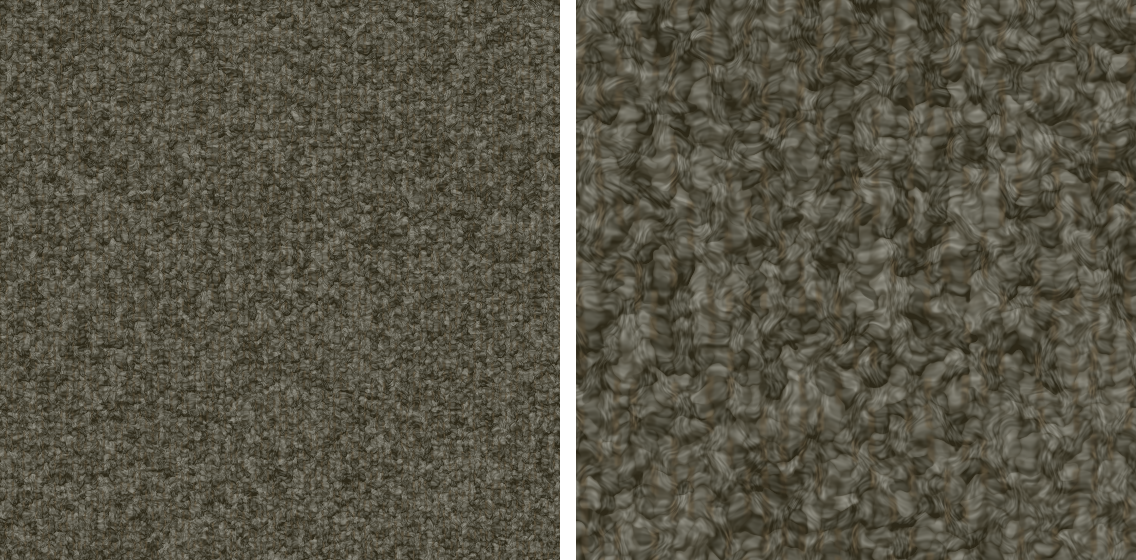
Left: the whole. Right: its middle third, enlarged.
Give the GLSL for this texture, as a Shadertoy shader.

```glsl
// Olive-grey boucle upholstery cloth: columns of plump, uneven yarn knots.
// Jittered ovals are blended into a relief, then toned per knot and with
// crisp twisted fibres; muted tan warp threads show in the gaps.

#define COLUMNS 92.0
#define ROWS 94.0
#define BASE_TONE 0.27
#define RELIEF 0.34
#define KNOT_CONTRAST 0.50
#define CLUMP_CONTRAST 0.12
#define STREAK_CONTRAST 0.08
#define FIBRE_CONTRAST 0.46
#define TAN_SHARE 0.40
#define DARK_YARN vec3(0.172, 0.158, 0.098)
#define LIGHT_YARN vec3(0.525, 0.515, 0.465)
#define TAN_WARP vec3(0.385, 0.335, 0.245)

// Two random values in 0..1 for an integer cell
vec2 hash2(vec2 cell) {
    uvec2 q = uvec2(ivec2(cell)) * uvec2(1597334673u, 3812015801u);
    uint n = (q.x ^ q.y) * 1597334673u;
    n = (n ^ (n >> 15u)) * 2246822519u;
    n ^= n >> 13u;
    return vec2(n & 65535u, n >> 16u) / 65535.0;
}

float cornerSlope(vec2 cell, vec2 offset) {
    float angle = 6.28318 * hash2(cell).x;
    return dot(vec2(cos(angle), sin(angle)), offset);
}

// Gradient noise, about -0.7 to 0.7
float gradientNoise(vec2 p) {
    vec2 i = floor(p), f = p - i;
    vec2 u = f * f * f * (f * (f * 6.0 - 15.0) + 10.0);
    vec2 e = vec2(1.0, 0.0);
    float low = mix(cornerSlope(i, f), cornerSlope(i + e, f - e), u.x);
    float high = mix(cornerSlope(i + e.yx, f - e.yx), cornerSlope(i + 1.0, f - 1.0), u.x);
    return mix(low, high, u.y);
}

// Knots near p: x is the height of the topmost, y its random tone,
// z how far p lies towards its upper left, lit side
vec3 knots(vec2 p) {
    vec2 home = floor(p);
    float top = -1.0, weightSum = 0.0;
    vec2 blend = vec2(0.0);
    for (int j = -2; j <= 2; j++) {
        for (int i = -1; i <= 1; i++) {
            vec2 cell = home + vec2(i, j);
            vec2 place = hash2(cell);
            vec2 look = hash2(cell + 517.0);
            vec2 centre = cell + 0.5 + (place - 0.5) * vec2(0.36, 0.80);
            vec2 radius = vec2(0.50 + 0.20 * place.y, mix(0.42, 1.0, look.x * look.x));
            vec2 d = p - centre;
            d.x += d.y * (place.x - 0.5) * 0.9;
            float height = 1.0 - length(d / radius);
            float weight = exp(14.0 * height);
            top = max(top, height);
            blend += weight * vec2(look.y - 0.5, dot(d, vec2(-0.5, 0.8)));
            weightSum += weight;
        }
    }
    return vec3(top, blend / weightSum);
}

void mainImage(out vec4 fragColor, in vec2 fragCoord) {
    vec2 uv = fragCoord / iResolution.y;

    // Weave grid: slightly wavering columns with ragged knot outlines
    vec2 grid = uv * vec2(COLUMNS, ROWS);
    grid.x += 0.35 * gradientNoise(uv * vec2(34.0, 18.0));
    grid.y += 0.60 * gradientNoise(uv * vec2(60.0, 26.0) + 70.0);
    vec2 ragged = grid + 0.40 * vec2(gradientNoise(grid * 1.7 + 301.0),
                                     gradientNoise(grid * 1.7 + 401.0));

    // Knot relief and tone
    vec3 knot = knots(ragged);
    float relief = smoothstep(-0.05, 0.60, knot.x);

    // Slight clumps of like yarn and faint streaks down the columns
    float clump = gradientNoise(uv * vec2(44.0, 36.0) + 11.0);
    float streak = gradientNoise(vec2(grid.x * 0.5, uv.y * 9.0) + 91.0);

    // Twisted fibres, leaning either way by patch
    float lean = 0.9 * gradientNoise(grid * 0.6 + 23.0);
    vec2 fibreAt = grid + vec2(lean * grid.y * 0.02 + lean, 0.0);
    float fibre = gradientNoise(fibreAt * vec2(2.7, 1.9) + 131.0);
    fibre += 0.7 * gradientNoise(fibreAt * vec2(4.6, 3.4) + 211.0);

    float tone = BASE_TONE + RELIEF * relief + KNOT_CONTRAST * knot.y
               + 0.16 * knot.z + CLUMP_CONTRAST * clump
               + STREAK_CONTRAST * streak
               + FIBRE_CONTRAST * fibre * mix(0.7, 1.0, relief);
    vec3 colour = mix(DARK_YARN, LIGHT_YARN, clamp(tone, 0.0, 1.15));

    // Tan warp threads in the seams between columns
    float seam = abs(fract(grid.x + 0.5) - 0.5);
    float thread = 1.0 - smoothstep(0.08, 0.30, seam);
    vec2 segment = vec2(floor(grid.x + 0.5), floor(grid.y * 0.6));
    float shown = step(hash2(segment + 811.0).x, TAN_SHARE);
    float along = fract(grid.y * 0.6);
    shown *= smoothstep(0.0, 0.2, along) * smoothstep(1.0, 0.8, along);
    vec3 warp = TAN_WARP * (0.92 + 0.5 * fibre);
    colour = mix(colour, warp, 0.55 * thread * shown);

    // Slight brown cast in the hollows, cool cast on the raised knots
    colour += vec3(0.006, 0.0, -0.006) * (0.5 - relief);

    fragColor = vec4(colour, 1.0);
}
```
